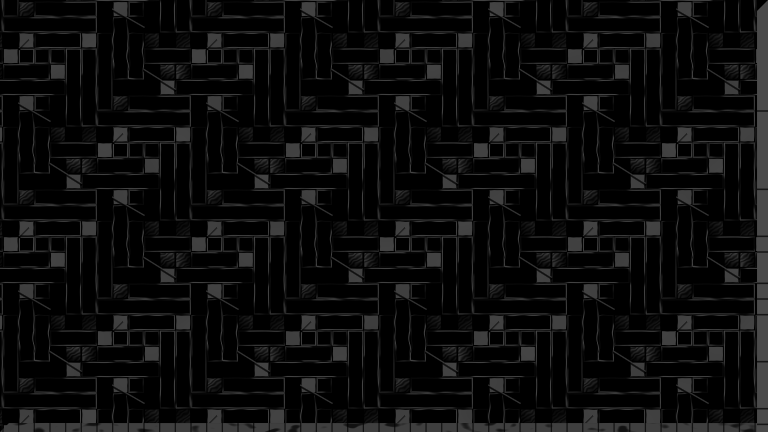
Reproduce this pattern procedurally as a WebGL 1 fragment shader.

```glsl
precision highp float;
// Dark stepped lattice of worn interlocking bars with grey end blocks and a bevelled frame.
uniform vec2 u_resolution;

#define ROWS 27.57                // grid cells over the canvas height
#define ORIGIN vec2(0.19, 0.083)  // grid offset from the top left, in cells
#define STEP 6.0                  // diagonal repeat; the sideways repeat is twice this
#define LINE 0.034                // half width of outlines
#define INSET 0.05                // gap between neighbouring outlines
#define WOBBLE 0.035              // waviness of outlines
#define WEAR 0.12                 // grey variation between repeats
#define FRAME vec2(0.70, 0.57)    // right and bottom frame widths
#define GREY vec3(0.29)

float px; // size of one pixel in cells

vec2 hash2(vec2 p) {
  p = vec2(dot(p, vec2(127.1, 311.7)), dot(p, vec2(269.5, 183.3)));
  return 2.0 * fract(sin(p) * 43758.5) - 1.0;
}

float gradientNoise(vec2 p) {
  vec2 i = floor(p), f = p - i, s = f * f * (3.0 - 2.0 * f), e = vec2(1.0, 0.0);
  float low = mix(dot(hash2(i), f), dot(hash2(i + e), f - e), s.x);
  float high = mix(dot(hash2(i + e.yx), f - e.yx), dot(hash2(i + 1.0), f - 1.0), s.x);
  return mix(low, high, s.y);
}

// Offset from the nearest repeat of a centre on the staggered lattice
vec2 nearest(vec2 p, vec2 centre) {
  vec2 d = p - centre;
  d -= STEP * floor(d.y / STEP + 0.5);
  d.x = mod(d.x + STEP, 2.0 * STEP) - STEP;
  return d;
}

float fill(float d) { return clamp(0.5 - d / px, 0.0, 1.0); }
float stroke(float d, float w) { return fill(abs(d) - w) - fill(abs(d) + w); }

float boxDistance(vec2 d, vec2 halfSize) {
  d = abs(d) - halfSize;
  return length(max(d, 0.0)) + min(max(d.x, d.y), 0.0);
}

// Broken, wavering outline of a bar between two grid corners
float bar(vec2 p, vec2 a, vec2 b, float waver) {
  vec2 c = 0.5 * (a + b), d = nearest(p, c);
  float n = gradientNoise(d * 1.3 + c * 3.7);
  float worn = smoothstep(-0.22, 0.08, gradientNoise(d * 0.9 + c * 5.3));
  float edge = boxDistance(d + n * waver, 0.5 * (b - a) - INSET);
  return stroke(edge, LINE) * mix(0.15, 1.0, worn);
}

// Solid grey block filling one cell
float block(vec2 p, vec2 cell) {
  vec2 d = nearest(p, cell + 0.5);
  return fill(boxDistance(d + WOBBLE * gradientNoise(d * 3.0 + cell), vec2(0.44)));
}

// Scratched block fading out along a slope
float hatch(vec2 p, vec2 cell, vec2 slope) {
  vec2 d = nearest(p, cell + 0.5);
  float scratch = 0.5 + 0.5 * sin(dot(d, vec2(17.0, 23.0)) + 5.0 * gradientNoise(d * 3.0 + cell));
  float fade = clamp(0.5 + dot(d, slope), 0.0, 1.0);
  return block(p, cell) * fade * mix(scratch, 1.0, fade * 0.6);
}

// Crack from a to b: a dark groove with a light lip
float crack(float ink, vec2 p, vec2 a, vec2 b) {
  vec2 c = 0.5 * (a + b), d = nearest(p, c), h = 0.5 * (b - a);
  d -= h * clamp(dot(d, h) / dot(h, h), -1.0, 1.0);
  float groove = fill(length(d - vec2(0.0, 0.1)) - 0.07);
  return max(ink * (1.0 - groove), 0.8 * stroke(length(d), LINE * 1.2));
}

float lattice(vec2 p) {
  float ink = 0.0;
  // Long bars and the stepped band
  ink = max(ink, bar(p, vec2(10, -3), vec2(11, 2), WOBBLE));
  ink = max(ink, bar(p, vec2(11, -3), vec2(12, 2), WOBBLE));
  ink = max(ink, bar(p, vec2(12, -4), vec2(13, 1), WOBBLE) * 0.6);
  ink = max(ink, bar(p, vec2(12, 1), vec2(18, 2), WOBBLE));
  ink = max(ink, bar(p, vec2(14, 0), vec2(18, 1), WOBBLE));
  ink = max(ink, bar(p, vec2(14, 2), vec2(17, 3), WOBBLE));
  ink = max(ink, bar(p, vec2(12, 4), vec2(15, 5), WOBBLE));
  ink = max(ink, bar(p, vec2(11, 5), vec2(16, 6), WOBBLE));
  ink = max(ink, bar(p, vec2(9, 3), vec2(12, 4), WOBBLE));
  ink = max(ink, bar(p, vec2(7, 1), vec2(8, 5), WOBBLE * 5.0));
  ink = max(ink, bar(p, vec2(8, 2), vec2(9, 5), WOBBLE * 5.0));
  // Small square cells
  for (int i = 0; i < 3; i++) {
    vec2 cell = vec2(13.0 + float(i), 3.0);
    ink = max(ink, bar(p, cell, cell + 1.0, WOBBLE));
  }
  ink = max(ink, bar(p, vec2(8, 0), vec2(9, 1), WOBBLE));
  // Grey end blocks
  ink = max(ink, max(block(p, vec2(12, 3)), block(p, vec2(17, 2))));
  ink = max(ink, max(block(p, vec2(15, 4)), block(p, vec2(10, 5))));
  ink = max(ink, max(block(p, vec2(13, 2)), block(p, vec2(7, 0))));
  // Scratched blocks
  ink = max(ink, hatch(p, vec2(13, 0), vec2(-0.4, -0.6)));
  ink = max(ink, hatch(p, vec2(11, 4), vec2(-0.9, -0.1)));
  ink = max(ink, 0.6 * hatch(p, vec2(9, 2), vec2(0.5, -0.4)));
  ink = max(ink, 0.5 * hatch(p, vec2(11, 2), vec2(0.3, 0.4)));
  ink = max(ink, hatch(p, vec2(10, 4), vec2(0.2, -0.8)));
  // Cracks across the blocks
  ink = crack(ink, p, vec2(9.0, 4.35), vec2(11.0, 5.6));
  ink = crack(ink, p, vec2(7.0, 0.5), vec2(9.0, 1.65));
  return crack(ink, p, vec2(13.05, 2.95), vec2(13.6, 2.4));
}

void main() {
  px = ROWS / u_resolution.y;
  vec2 size = u_resolution * px;
  vec2 q = vec2(gl_FragCoord.x, u_resolution.y - gl_FragCoord.y) * px;
  vec2 p = q - ORIGIN, inner = size - q;
  float ink = lattice(p) * (1.0 - WEAR + WEAR * gradientNoise(p * 0.4));
  // Frame with mitred ends, seams and grime
  float right = fill(max(inner.x - FRAME.x, inner.x - q.y));
  float bottom = fill(max(inner.y - FRAME.y, inner.y - q.x));
  vec2 seam = abs(fract(p + 0.5) - 0.5);
  vec2 joint = step(0.1, hash2(floor(p.yx + 0.5) * vec2(1.0, 0.0)));
  float grime = gradientNoise(p * vec2(1.1, 2.5));
  float rightInk = 1.0 - 0.7 * joint.x * fill(seam.y - 0.05);
  float bottomInk = (0.85 - 0.6 * smoothstep(0.1, 0.35, grime)) * (1.0 - 0.7 * fill(seam.x - 0.04));
  ink = mix(ink, bottomInk, bottom);
  ink = mix(ink, rightInk, right);
  gl_FragColor = vec4(GREY * ink, 1.0);
}
```
